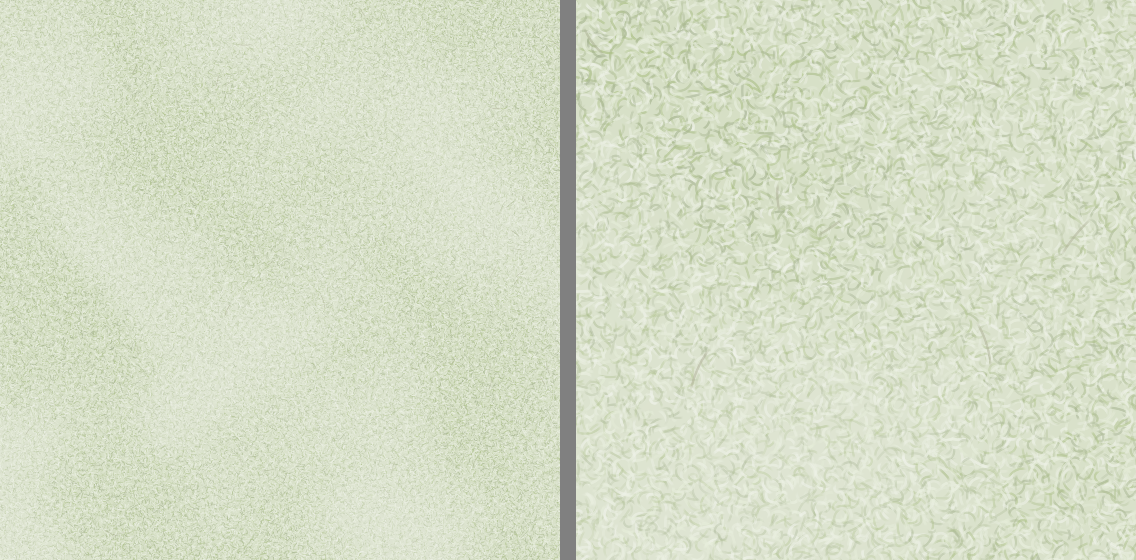
Left, the full canvas; right, a detail of the centre.
Reproduce this texture procedurally as a WebGL 2 fragment shader.

```glsl
#version 300 es
precision highp float;
// Pale green fibre paper: soft diagonal clouds from layered sines, covered by
// several cellular layers of short bent fibres, dark and light in turn,
// with a few longer, straighter strands strewn on top.

uniform vec2 u_resolution;
out vec4 fragColor;

vec4 hash4(vec3 p) {
    vec4 q = fract(p.xyzx * vec4(0.1031, 0.1030, 0.0973, 0.1099));
    q += dot(q, q.wzxy + 33.33);
    return fract((q.xxyz + q.yzzw) * q.zywx);
}

// Cloud brightness, about 0 (dense) to 1 (pale).
float clouds(vec2 p) {
    vec2 w = p + 0.05 * sin(p.yx * vec2(9.0, 11.0) + vec2(1.3, 4.1));
    w += 0.02 * sin(w.yx * vec2(27.0, 23.0) + vec2(0.4, 2.2));
    float s = 0.48 * cos(8.6 * (w.x + w.y - 0.78));
    s += 0.24 * sin(dot(w, vec2(7.0, -9.5)) + 2.6);
    s += 0.20 * sin(dot(w, vec2(17.0, 6.0)) + 0.7);
    s += 0.15 * sin(dot(w, vec2(-12.0, 23.0)) + 3.9);
    s += 0.10 * sin(dot(w, vec2(31.0, 19.0)) + 5.2);
    return smoothstep(-1.0, 1.0, s);
}

// One bent fibre per cell: x = ink, y = random tint of the strongest fibre.
vec2 fibres(vec2 p, float cells, float seed, float halfWidth, float bend, float share) {
    float soft = 0.5 / min(u_resolution.x, u_resolution.y);
    vec2 home = floor(p * cells);
    vec2 best = vec2(0.0);
    for (int j = -1; j <= 1; j++) {
        for (int i = -1; i <= 1; i++) {
            vec2 cell = home + vec2(i, j);
            vec4 r = hash4(vec3(cell + 7.0, seed));
            vec4 k = hash4(vec3(cell + 91.0, seed + 5.0));
            if (k.x > share) continue;

            // Local frame with x along the fibre, then a parabolic bend
            float angle = 6.2832 * r.z;
            vec2 axis = vec2(cos(angle), sin(angle));
            vec2 q = p - (cell + r.xy) / cells;
            q = vec2(dot(q, axis), dot(q, vec2(-axis.y, axis.x)));
            float halfLength = mix(0.32, 0.66, r.w) / cells;
            float t = q.x / halfLength;
            float curve = bend * (2.0 * k.y - 1.0);
            float d = abs(q.y - curve * halfLength * (t * t - 0.33));
            d /= sqrt(1.0 + 4.0 * curve * curve * t * t);

            float ink = 1.0 - smoothstep(halfWidth - soft, halfWidth + soft, d);
            ink *= (1.0 - smoothstep(0.55, 1.0, abs(t))) * mix(0.4, 1.0, k.z);
            if (ink > best.x) best = vec2(ink, k.w);
        }
    }
    return best;
}

void main() {
    vec2 p = gl_FragCoord.xy / min(u_resolution.x, u_resolution.y);
    float pale = clouds(p);
    vec3 colour = mix(vec3(0.834, 0.871, 0.766), vec3(0.872, 0.896, 0.824), pale);

    // Dense mat: dark and light fibres woven layer over layer
    for (int n = 0; n < 4; n++) {
        float layer = float(n);
        vec2 turned = mat2(0.8, 0.6, -0.6, 0.8) * p + 3.0 + layer * 0.37;
        vec2 dark = fibres(turned, 80.0 + 12.0 * layer, 11.0 + layer, 0.0007, 0.8, 0.92);
        vec3 darkTint = mix(vec3(0.68, 0.76, 0.53), vec3(0.65, 0.70, 0.58), dark.y);
        colour = mix(colour, darkTint, dark.x * mix(0.76, 0.32, pale));

        vec2 light = fibres(p + 2.0 + layer * 0.41, 86.0 + 11.0 * layer, 31.0 + layer, 0.0008, 0.8, 0.9);
        vec3 lightTint = mix(vec3(0.90, 0.93, 0.85), vec3(0.94, 0.95, 0.92), light.y);
        colour = mix(colour, lightTint, light.x * 0.72);
    }

    // Sparse longer strands
    vec2 strand = fibres(p + 5.0, 42.0, 57.0, 0.0007, 0.15, 0.06);
    vec3 strandTint = mix(vec3(0.60, 0.67, 0.49), vec3(0.70, 0.69, 0.61), strand.y);
    colour = mix(colour, strandTint, strand.x * 0.55);

    fragColor = vec4(colour, 1.0);
}
```
